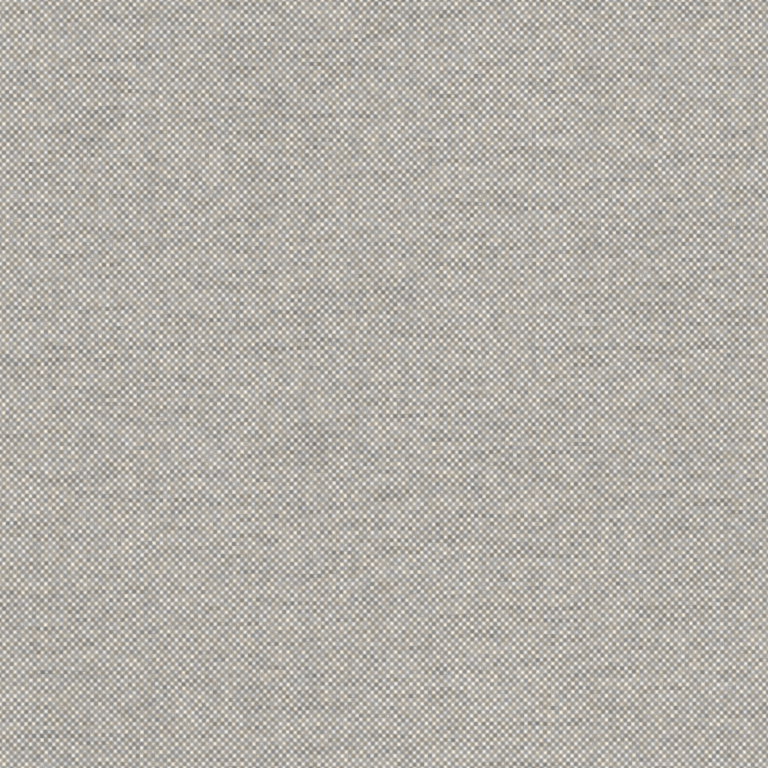
Write a Shadertoy shader that draws this texture.

```glsl
#define THREADS vec2(200.0, 192.0)
#define WARP_COLOR vec3(0.930, 0.914, 0.884)
#define WEFT_COLOR vec3(0.585, 0.570, 0.545)
#define TAN_TINT vec3(0.018, 0.004, -0.018)
#define SLUB_DEPTH 0.13
#define WARP_DEPTH 0.05
#define CELL_VARIATION 0.13
#define WOBBLE 0.45
#define DOT_SHARPNESS 1.65
#define SAMPLES 3

const float PI = 3.14159265;

float hash(vec2 p) {
    vec3 q = fract(p.xyx * vec3(0.1031, 0.1030, 0.0973));
    q += dot(q, q.yzx + 33.33);
    return fract((q.x + q.y) * q.z);
}

vec2 gradient(vec2 corner) {
    float angle = 2.0 * PI * hash(corner + 17.0);
    return vec2(cos(angle), sin(angle));
}

// Gradient noise, roughly -0.7 to 0.7
float noise(vec2 p) {
    vec2 i = floor(p), f = fract(p);
    vec2 u = f * f * f * (f * (f * 6.0 - 15.0) + 10.0);
    vec2 e = vec2(0.0, 1.0);
    float low = mix(dot(gradient(i), f),
                    dot(gradient(i + e.yx), f - e.yx), u.x);
    float high = mix(dot(gradient(i + e.xy), f - e.xy),
                     dot(gradient(i + e.yy), f - e.yy), u.x);
    return mix(low, high, u.y);
}

vec3 fabric(vec2 uv) {
    // Slightly uneven thread paths
    vec2 p = uv * THREADS;
    p += WOBBLE * vec2(noise(uv * vec2(14.0, 30.0)),
                       noise(uv * vec2(25.0, 12.0) + 40.0));
    vec2 cell = floor(p + 0.5);

    // Plain weave: warp and weft alternate on top in a checker
    float weave = 0.5 + 0.5 * cos(PI * p.x) * cos(PI * p.y);
    float warp = pow(weave, DOT_SHARPNESS);

    // Long slubs run along each weft thread, faint shade along each warp
    float slub = noise(vec2(uv.x * 11.0, cell.y * 7.31))
               + 0.7 * noise(vec2(uv.x * 38.0, cell.y * 3.77 + 90.0))
               + 0.2 * noise(uv * vec2(5.0, 34.0) + 20.0);
    float warpShade = hash(vec2(cell.x, 3.0)) - 0.5
                    + noise(vec2(cell.x * 5.37, uv.y * 9.0));

    // Dark slubs stand out more than light ones
    slub = min(slub, 0.5 * slub);
    slub = slub < 0.0 ? 1.6 * slub : slub;
    vec3 weftColor = WEFT_COLOR * (1.0 + SLUB_DEPTH * slub);
    vec3 warpColor = WARP_COLOR * (1.0 + WARP_DEPTH * warpShade);
    vec3 color = mix(weftColor, warpColor, warp);

    // Fibre variation from crossing to crossing: tan or cool grey
    float shade = hash(cell) - 0.5;
    float tint = hash(cell + 211.0) * 2.0 - 1.0;
    color *= 1.0 + CELL_VARIATION * shade;
    color += TAN_TINT * tint;

    // Soft unevenness over the cloth
    return color * (1.0 + 0.015 * noise(uv * 4.0 + 7.0));
}

void mainImage(out vec4 fragColor, in vec2 fragCoord) {
    // Average a small grid inside each pixel
    vec3 sum = vec3(0.0);
    for (int y = 0; y < SAMPLES; y++) {
        for (int x = 0; x < SAMPLES; x++) {
            vec2 offset = (vec2(x, y) + 0.5) / float(SAMPLES) - 0.5;
            sum += fabric((fragCoord + offset) / iResolution.xy);
        }
    }
    fragColor = vec4(clamp(sum / float(SAMPLES * SAMPLES), 0.0, 1.0), 1.0);
}
```
